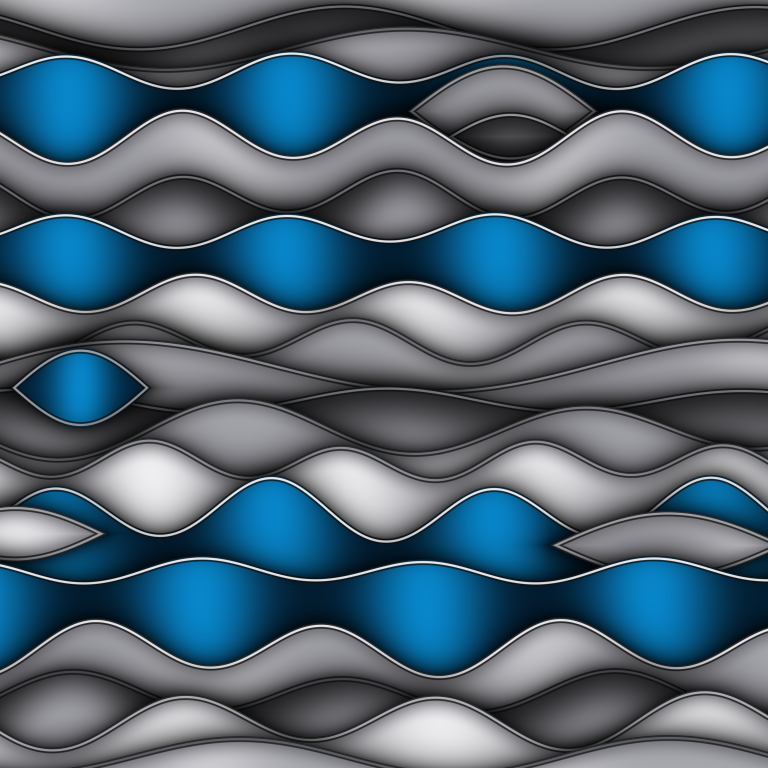
This background is drawn by a Shadertoy shader. Its source:

```glsl
// Overlapping wavy sheets of brushed silver and blue metal with polished rims.

const float TAU = 6.2831853;
const int SHEETS = 18;
const int LEAVES = 5;

// Materials
const int BLUE = 0;
const int GREY = 1;
const int DARK = 2;
const int PALE = 3;

const vec3 NAVY = vec3(0.01, 0.13, 0.22);
const vec3 AZURE = vec3(0.03, 0.53, 0.80);
const vec3 SILVER = vec3(0.66, 0.66, 0.69);
const vec3 STEEL = vec3(0.47, 0.47, 0.49);
const vec3 COAL = vec3(0.17, 0.17, 0.18);
const vec3 WHITE = vec3(0.95, 0.95, 0.96);
const vec3 INK = vec3(0.05, 0.06, 0.07);

// Sheets from top to bottom: height, swell, waves across, first crest, material
const float BASE[SHEETS] = float[](0.033, 0.060, 0.088, 0.176, 0.250, 0.296, 0.381, 0.440, 0.475,
    0.518, 0.555, 0.597, 0.662, 0.740, 0.840, 0.900, 0.935, 0.982);
const float SWELL[SHEETS] = float[](0.023, 0.030, 0.020, 0.030, 0.027, 0.019, 0.022, 0.025, 0.040,
    0.013, 0.033, 0.022, 0.036, 0.014, 0.032, 0.025, 0.032, 0.022);
const float WAVES[SHEETS] = float[](1.9, 1.6, 3.5, 3.5, 3.5, 3.58, 3.6, 3.4, 1.35,
    2.2, 2.2, 4.0, 3.5, 3.4, 3.3, 2.8, 2.95, 1.8);
const float CREST[SHEETS] = float[](0.45, 0.55, 0.09, 0.235, 0.235, 0.09, 0.255, 0.17, 0.93,
    0.5, 0.3, 0.195, 0.07, 0.26, 0.12, 0.09, 0.235, 0.33);
const int KIND[SHEETS] = int[](DARK, GREY, BLUE, GREY, DARK, BLUE, PALE, GREY, GREY,
    DARK, GREY, PALE, BLUE, BLUE, GREY, DARK, PALE, GREY);

// Leaves: centre and half size, the sheet each lies on, material
const vec4 LEAF[LEAVES] = vec4[](vec4(0.655, 0.145, 0.125, 0.062), vec4(0.665, 0.178, 0.085, 0.032),
    vec4(0.105, 0.505, 0.092, 0.052), vec4(0.87, 0.71, 0.155, 0.045), vec4(0.02, 0.695, 0.12, 0.037));
const int LEAF_ON[LEAVES] = int[](2, 2, 9, 12, 12);
const int LEAF_KIND[LEAVES] = int[](GREY, DARK, BLUE, GREY, PALE);

float hash(float n) {
    return fract(sin(n * 127.1) * 43758.5453);
}

// Coverage of a smooth line at a given depth
float line(float depth, float centre, float halfWidth, float px) {
    return 1.0 - smoothstep(halfWidth - px, halfWidth + px, abs(depth - centre));
}

// Distance above a wavy edge, negative inside the sheet
float waveDistance(vec2 p, float base, float swell, float waves, float crest, float seed) {
    float a = TAU * waves * (p.x - crest);
    float b = TAU * (1.7 * p.x + hash(seed));
    float edge = base - swell * (cos(a) + 0.22 * cos(b));
    float slope = TAU * swell * (waves * sin(a) + 0.37 * sin(b));
    return (edge - p.y) / sqrt(1.0 + slope * slope);
}

// Distance to a pointed leaf made of two facing arcs
float leafDistance(vec2 p, vec2 halfSize) {
    float u = 0.25 * TAU * clamp(p.x / halfSize.x, -1.0, 1.0);
    float slope = 0.25 * TAU * halfSize.y / halfSize.x * sin(u);
    float d = abs(p.y) - halfSize.y * cos(u) + max(abs(p.x) - halfSize.x, 0.0);
    return d / sqrt(1.0 + slope * slope);
}

// Surface colour: glow runs along the waves, depth runs down from the edge
vec3 metal(int kind, float glow, float depth, float seed, float x) {
    float sheen = pow(0.5 + 0.5 * cos(TAU * (2.3 * x + hash(seed + 7.0))), 3.0);
    if (kind == BLUE) return mix(NAVY, AZURE, pow(glow, 1.25));
    if (kind == DARK) return mix(COAL, SILVER, smoothstep(0.0, 0.085, depth + 0.02 * sheen));
    vec3 body = mix(STEEL, SILVER, 0.35 + 0.65 * smoothstep(0.0, 0.03, depth));
    float bright = kind == PALE ? 0.3 + 0.7 * glow : 0.5 * sheen;
    return mix(body, WHITE, bright * smoothstep(-0.005, 0.035, depth));
}

// Lays one piece over the colour below: cast shadow, surface, then rim
vec3 layPiece(vec3 below, float d, vec3 surface, float polish, float px) {
    float depth = -d;
    below *= 1.0 - 0.68 * exp(-max(d, 0.0) / 0.017);
    surface *= 1.0 - 0.3 * exp(-max(depth, 0.0) / 0.012);
    surface = mix(surface, INK, 0.75 * line(depth, 0.0042, 0.0032, px));
    surface = mix(surface, WHITE, polish * line(depth, 0.0036, 0.0015, px));
    surface = mix(surface, INK, 0.8 * line(depth, 0.0, 0.0012, px));
    return mix(below, surface, smoothstep(-px, px, depth));
}

void mainImage(out vec4 fragColor, in vec2 fragCoord) {
    vec2 p = fragCoord / iResolution.xy;
    p.y = 1.0 - p.y;
    float px = 0.75 / min(iResolution.x, iResolution.y);
    vec3 col = mix(SILVER, WHITE, 0.6 * pow(0.5 + 0.5 * cos(TAU * (2.0 * p.x - 0.1)), 2.0));

    for (int i = 0; i < SHEETS; i++) {
        float seed = float(i) + 1.0;
        float d = waveDistance(p, BASE[i], SWELL[i], WAVES[i], CREST[i], seed);
        float glow = 0.5 + 0.5 * cos(TAU * WAVES[i] * (p.x - CREST[i]));
        // Rims beside blue bands are the most polished
        bool besideBlue = KIND[i] == BLUE || KIND[max(i - 1, 0)] == BLUE;
        float polish = besideBlue ? 0.95 : 0.2 + 0.5 * hash(seed + 3.0);
        col = layPiece(col, d, metal(KIND[i], glow, -d, seed, p.x), polish, px);

        for (int j = 0; j < LEAVES; j++) {
            if (LEAF_ON[j] != i) continue;
            vec2 q = p - LEAF[j].xy;
            float e = leafDistance(q, LEAF[j].zw);
            float shine = exp(-4.0 * pow(q.x / LEAF[j].z, 2.0));
            col = layPiece(col, e, metal(LEAF_KIND[j], shine, -e, seed + 20.0, p.x), 0.6, px);
        }
    }
    fragColor = vec4(col, 1.0);
}
```
